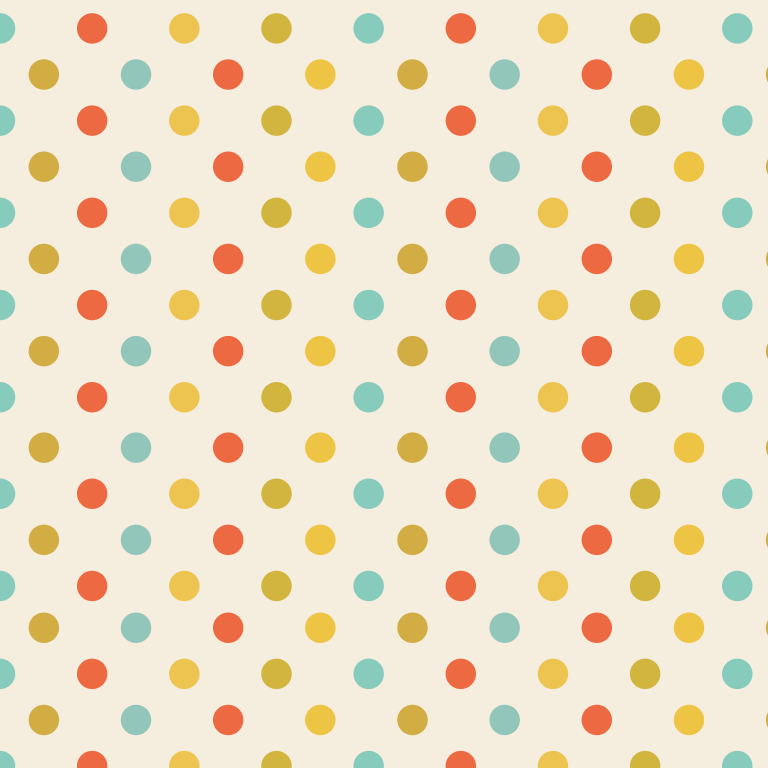
Give the GLSL for this pattern, as a WebGL 1 fragment shader.

```glsl
precision highp float;

uniform vec2 u_resolution;

const vec3 CREAM = vec3(0.961, 0.929, 0.871);
const vec3 RED = vec3(0.929, 0.412, 0.255);
const float COLUMN_PITCH = 0.12;
const float ROW_PITCH = 0.06003;
const float FIRST_ROW = 0.037;
const float STAGGER = 0.0571;
const float DOT_RADIUS = 0.0198;

// Picks one of four colours by a cyclic index
vec3 cycle(float index, vec3 a, vec3 b, vec3 c, vec3 d) {
    float k = mod(index + 0.5, 4.0);
    return k < 1.0 ? a : k < 2.0 ? b : k < 3.0 ? c : d;
}

vec3 evenRowColour(float column) {
    return cycle(column, vec3(0.525, 0.796, 0.733), RED,
                 vec3(0.929, 0.769, 0.314), vec3(0.824, 0.710, 0.243));
}

vec3 oddRowColour(float column) {
    return cycle(column, vec3(0.820, 0.678, 0.263), vec3(0.573, 0.776, 0.729),
                 RED, vec3(0.933, 0.769, 0.271));
}

// A band of four rows sits slightly lower than the regular spacing
float bandShift(float depth) {
    return 0.0056 * step(0.55, depth) * (1.0 - step(0.79, depth));
}

float discCoverage(vec2 offset, float radius, float pixel) {
    return clamp(0.5 + (radius - length(offset)) / pixel, 0.0, 1.0);
}

void main() {
    float pixel = 1.0 / min(u_resolution.x, u_resolution.y);
    vec2 p = gl_FragCoord.xy / u_resolution;
    float depth = 1.0 - p.y;

    // Nearest row, counted from the top
    float rowPosition = (depth - FIRST_ROW - bandShift(depth)) / ROW_PITCH;
    float row = floor(rowPosition + 0.5);
    float odd = mod(row, 2.0);

    // Nearest column within the staggered row
    float columnPosition = (p.x - odd * STAGGER) / COLUMN_PITCH;
    float column = floor(columnPosition + 0.5);

    vec2 offset = vec2((columnPosition - column) * COLUMN_PITCH,
                       (rowPosition - row) * ROW_PITCH);
    vec3 dotColour = odd > 0.5 ? oddRowColour(column) : evenRowColour(column);
    float coverage = discCoverage(offset, DOT_RADIUS, pixel);

    gl_FragColor = vec4(mix(CREAM, dotColour, coverage), 1.0);
}
```
